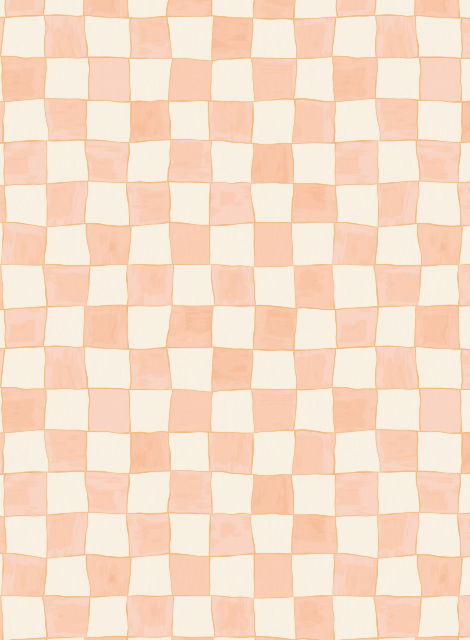
Reproduce this pattern procedurally as a Shadertoy shader.

```glsl
// Hand-painted gingham check: cream and peach squares with thin orange outlines.
// A wobbly grid assigns each point to a cell; hashed brush patches tint the
// painted cells, and all variation repeats every eight cells both ways.

const float ROWS = 15.46;             // cells down the canvas
const float REPEAT = 8.0;             // cells before the variation repeats
const vec2 GRID_ORIGIN = vec2(0.10, 0.04);
const vec3 CREAM = vec3(0.972, 0.944, 0.888);
const vec3 PINK = vec3(0.978, 0.832, 0.765);
const vec3 PEACH = vec3(0.980, 0.796, 0.690);
const vec3 APRICOT = vec3(0.968, 0.750, 0.615);
const vec3 OUTLINE = vec3(0.950, 0.730, 0.500);

// Integer hash giving three values in 0..1
vec3 hash3(vec2 cell, float seed) {
    uvec3 v = uvec3(ivec3(vec3(cell, seed))) * 1664525u + 1013904223u;
    v.x += v.y * v.z; v.y += v.z * v.x; v.z += v.x * v.y;
    v ^= v >> 16u;
    v.x += v.y * v.z; v.y += v.z * v.x; v.z += v.x * v.y;
    return vec3(v >> 8u) / 16777216.0;
}

// Value noise that wraps after the given period
float noise(vec2 p, float period, float seed) {
    vec2 i = floor(p), f = fract(p);
    f = f * f * (3.0 - 2.0 * f);
    vec2 a = mod(i, period), b = mod(i + 1.0, period);
    float low = mix(hash3(a, seed).x, hash3(vec2(b.x, a.y), seed).x, f.x);
    float high = mix(hash3(vec2(a.x, b.y), seed).x, hash3(b, seed).x, f.x);
    return mix(low, high, f.y);
}

// Slow drift plus a small hand tremor
float wobble(vec2 p, float seed) {
    return 0.11 * (noise(p, REPEAT, seed) - 0.5)
         + 0.035 * (noise(p * 4.0, REPEAT * 4.0, seed + 1.0) - 0.5);
}

// Signed distance to the nearest vertical edge, which steps and leans per row
float verticalEdge(float x, float line, float row, float height) {
    vec3 h = hash3(mod(vec2(line, row), REPEAT), 7.0) - 0.5;
    return x - line - 0.06 * h.x - 0.07 * h.y * (height - 0.5);
}

// Strength of the paint in one cell; q runs 0..1 across it
float paintTone(vec2 q, vec2 id) {
    vec3 look = hash3(id, 11.0), place = hash3(id, 12.0);
    q = look.x > 0.5 ? q.yx : q;
    vec2 s = q + id * 17.0;
    float broad = noise(s * vec2(3.0, 6.0), 4096.0, 13.0);
    float bristle = noise(s * vec2(4.0, 22.0), 4096.0, 14.0);

    // One blocky patch with a ragged edge
    vec2 halfSize = mix(vec2(0.12, 0.10), vec2(0.55, 0.45), look.y);
    vec2 d = abs(q - mix(vec2(0.3), vec2(0.7), place.xy)) - halfSize;
    float edge = max(d.x, d.y) + 0.22 * (broad - 0.5) + 0.06 * (bristle - 0.5);
    float patchMask = 1.0 - smoothstep(-0.04, 0.05, edge);

    // Loose strokes on top, absent from the plainest cells
    float strokes = smoothstep(0.50, 0.70, 0.68 * broad + 0.32 * bristle);
    float plain = step(0.22, look.z);
    float base = 0.34 * step(0.66, place.z);
    return base + plain * (0.36 * patchMask + 0.28 * strokes)
         + 0.06 * (bristle - 0.5);
}

vec3 paintColor(float tone) {
    vec3 light = mix(PINK, PEACH, smoothstep(0.0, 0.45, tone));
    return mix(light, APRICOT, smoothstep(0.45, 0.95, tone));
}

float strokeCoverage(float dist, float halfWidth, float pixel) {
    return 1.0 - smoothstep(halfWidth - 0.5 * pixel, halfWidth + 0.5 * pixel, abs(dist));
}

void mainImage(out vec4 fragColor, in vec2 fragCoord) {
    float pixel = ROWS / iResolution.y;
    vec2 p = fragCoord * pixel - GRID_ORIGIN;
    vec2 w = p + vec2(wobble(p, 1.0), wobble(p, 3.0));

    // Cell lookup: row first, then the column within that row
    float row = floor(w.y), height = fract(w.y);
    float dy = w.y - floor(w.y + 0.5);
    float line = floor(w.x + 0.5);
    float dx = verticalEdge(w.x, line, row, height);
    float column = line - step(dx, 0.0);
    vec2 id = mod(vec2(column, row), REPEAT);
    vec2 q = vec2(w.x - column, height);

    // Paint or bare cream, softened across the shared edges
    vec3 paint = paintColor(paintTone(q, id));
    float grain = noise(p * vec2(30.0, 9.0), REPEAT * 30.0, 21.0) - 0.5;
    float edgeDist = min(abs(dx), abs(dy));
    float painted = mod(column + row, 2.0);
    float side = 0.5 + (painted - 0.5) * smoothstep(-pixel, pixel, edgeDist);
    vec3 color = mix(CREAM, paint, side) + 0.008 * grain;

    // Uneven outline with a faint warm bleed
    float pressure = noise(p * 3.0, REPEAT * 3.0, 31.0);
    float halfWidth = mix(0.009, 0.020, pressure);
    float ink = max(strokeCoverage(dx, halfWidth, pixel),
                    strokeCoverage(dy, halfWidth, pixel));
    float bleed = 0.12 * (1.0 - smoothstep(0.0, 0.06, edgeDist));
    color = mix(color, OUTLINE, max(bleed, ink * mix(0.65, 1.0, pressure)));
    fragColor = vec4(color, 1.0);
}
```
